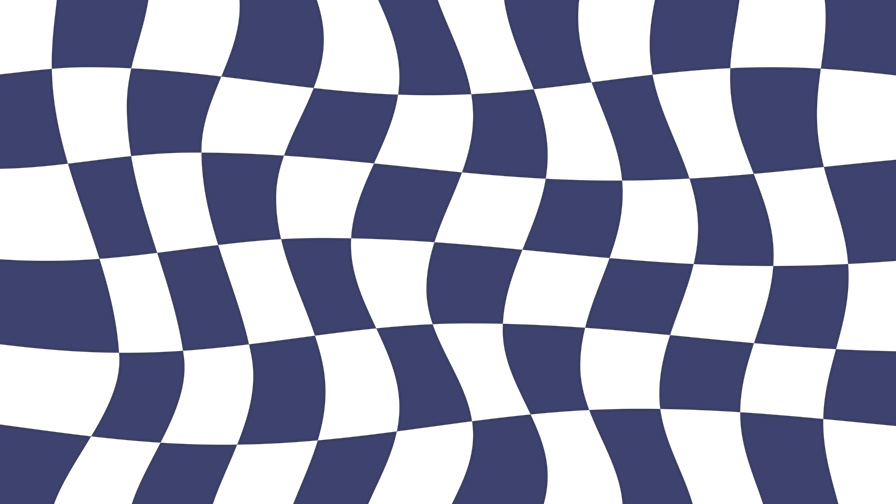
A WebGL 2 fragment shader for this pattern:

```glsl
#version 300 es
precision highp float;

#define UNITS 432.0
#define COLUMN_LINES 11
#define ROW_LINES 5
#define ROW_STEP 73.2
#define RIM_WIDTH 2.0
#define NAVY vec3(0.24, 0.26, 0.43)
#define RIM_NAVY vec3(0.22, 0.24, 0.38)
#define WHITE vec3(1.0)

uniform vec2 u_resolution;
out vec4 fragColor;

const float PI = 3.14159265;

// Wave rising from a valley at t = 0, with its own height and
// half wavelength before (x) and after (y) the valley
float valleyWave(float t, vec2 height, vec2 halfLength) {
  float h = t < 0.0 ? height.x : height.y;
  float l = t < 0.0 ? halfLength.x : halfLength.y;
  return h * (1.0 - cos(PI * t / l));
}

// x of column line i at depth y below the top
float columnLine(float i, float y) {
  float n = i - 1.0;
  float m = i - 6.0;
  float centre = 73.5 + 60.5 * n + 0.38 * n * n;
  float valley = 248.0 + 37.0 * m - 1.6 * m * m - 0.25 * m * m * m;
  float height = 20.0 - 0.7 * m - 0.045 * m * m * m;
  vec2 heights = height * vec2(smoothstep(0.0, 4.7, i), 1.0);
  vec2 lengths = vec2(150.0 - 1.6 * (m - 1.0) * (m - 1.0),
                      125.0 + 140.0 * (1.0 - smoothstep(1.0, 6.0, i)));
  float x = centre - height + valleyWave(y - valley, heights, lengths);

  // Leftward pull in the upper right and lower left corners
  float upper = max(0.0, 1.0 - y / 220.0);
  x -= 20.0 * smoothstep(7.5, 10.0, i) * upper * upper;
  x -= 34.0 * (1.0 - smoothstep(1.5, 5.0, i)) * smoothstep(305.0, 435.0, y);
  return x;
}

// Depth of row line j at x
float rowLine(float j, float x) {
  float n = j - 3.0;
  float left = min(n, 0.0);
  float valley = 275.0 + 118.0 * n + 9.0 * n * n;
  vec2 heights = vec2(9.8 + 2.8 * n, 12.0);
  vec2 lengths = vec2(235.0 + 60.0 * n, 385.0 - 23.0 * left * left);
  return 204.0 + ROW_STEP * n + valleyWave(x - valley, heights, lengths);
}

void main() {
  float pixel = UNITS / u_resolution.y;
  vec2 p = gl_FragCoord.xy * pixel;
  p.y = UNITS - p.y;

  // Every line crossed flips the checker sign
  float checker = 1.0;
  float nearest = UNITS;
  for (int i = 1; i <= COLUMN_LINES; i++) {
    float d = p.x - columnLine(float(i), p.y);
    checker *= clamp(1.6 * d / pixel, -1.0, 1.0);
    nearest = min(nearest, abs(d));
  }
  for (int j = 1; j <= ROW_LINES; j++) {
    float d = p.y - rowLine(float(j), p.x);
    checker *= clamp(1.6 * d / pixel, -1.0, 1.0);
    nearest = min(nearest, abs(d));
  }

  // Dark cells have a faint deeper rim
  float rim = 1.0 - smoothstep(RIM_WIDTH - 0.5 * pixel, RIM_WIDTH + 0.5 * pixel, nearest);
  vec3 dark = mix(NAVY, RIM_NAVY, rim);
  fragColor = vec4(mix(dark, WHITE, 0.5 + 0.5 * checker), 1.0);
}
```
